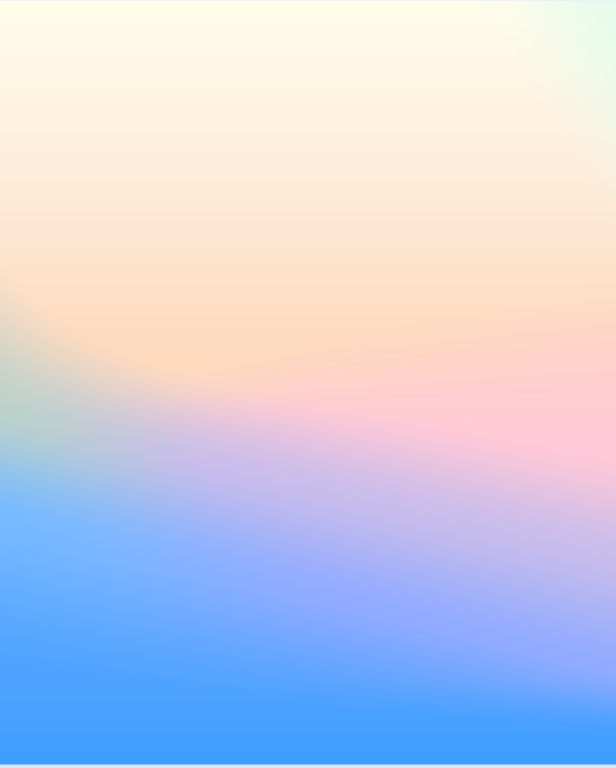
Reproduce this background procedurally as a Shadertoy shader.

```glsl
// Soft pastel sky: cream falling through peach and pink into lavender and blue.
// Colour stops are blended down the canvas, their heights tilting with x,
// with a mint glow at the top right and a sage tint at the left edge.

// Linear ramp with slightly rounded ends.
float ramp(float start, float end, float v) {
    float k = clamp((v - start) / (end - start), 0.0, 1.0);
    return mix(k, k * k * (3.0 - 2.0 * k), 0.45);
}

vec3 warmSky(float x, float depth) {
    vec3 color = mix(vec3(1.0, 0.99, 0.92), vec3(0.992, 0.922, 0.85),
                     clamp(depth / 0.25, 0.0, 1.0));
    color = mix(color, vec3(0.992, 0.855, 0.745), ramp(0.23, 0.46, depth));

    // Mint glow in the upper right corner
    float mint = smoothstep(0.0, 1.0, (x - 0.76 - 0.75 * depth) / 0.24);
    color = mix(color, vec3(0.905, 0.99, 0.925), mint);

    // Pink band, widening to the right
    float pink = ramp(0.53 - 0.17 * x, 0.53 + 0.05 * x + 0.01, depth);
    return mix(color, vec3(1.0, 0.785, 0.845), pink * smoothstep(0.1, 0.5, x));
}

vec3 coolBlend(vec3 color, float x, float depth) {
    vec3 lavender = mix(vec3(0.73, 0.82, 0.80), vec3(0.79, 0.74, 0.92),
                        smoothstep(0.0, 0.37, x));
    vec3 periwinkle = mix(vec3(0.47, 0.73, 1.0), vec3(0.57, 0.67, 1.0),
                          smoothstep(0.0, 0.55, x));

    // Stop heights, each lower on the right
    float start = 0.45 + 0.145 * x - 0.11 * exp(-8.0 * x);
    float lavenderAt = 0.54 + 0.18 * x;
    float periwinkleAt = 0.665 + 0.205 * x;
    float blueAt = 0.87 + 0.10 * x;

    color = mix(color, lavender, ramp(start, lavenderAt, depth));
    color = mix(color, periwinkle, ramp(lavenderAt, periwinkleAt, depth));
    color = mix(color, vec3(0.31, 0.635, 1.0), ramp(periwinkleAt, blueAt, depth));
    return mix(color, vec3(0.25, 0.62, 1.0), smoothstep(0.88, 1.0, depth));
}

void mainImage(out vec4 fragColor, in vec2 fragCoord) {
    vec2 uv = fragCoord / iResolution.xy;
    float depth = 1.0 - uv.y;
    vec3 color = coolBlend(warmSky(uv.x, depth), uv.x, depth);

    // Thin pale rims at the top and bottom
    color = mix(color, vec3(0.92, 0.94, 0.97), 1.0 - smoothstep(0.0005, 0.002, depth));
    color = mix(color, vec3(0.85, 0.91, 0.97), smoothstep(0.994, 0.997, depth));
    fragColor = vec4(color, 1.0);
}
```
